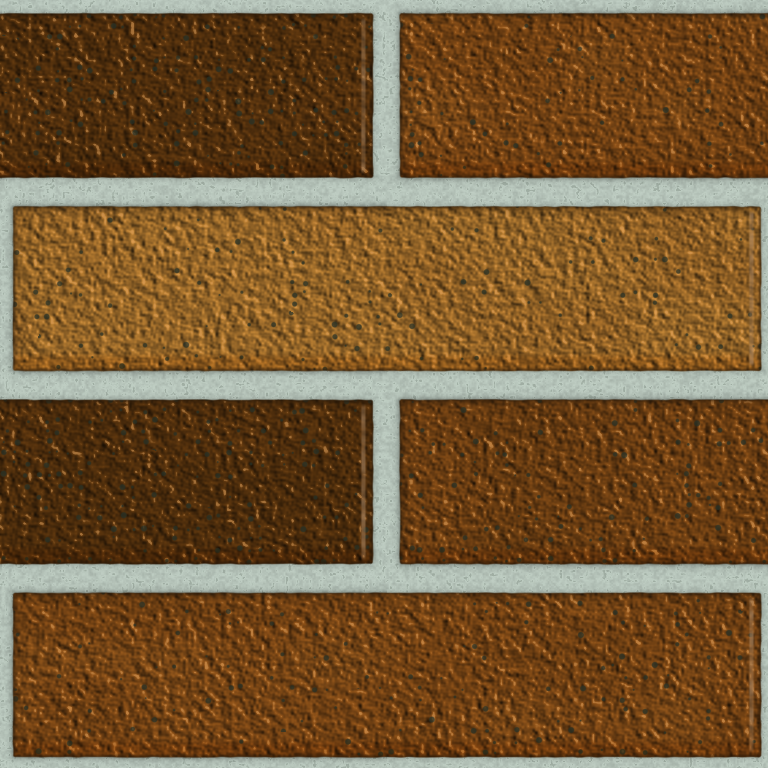
Give the GLSL for this texture, as a three.js fragment shader.

```glsl
// Draws glazed brown bricks in running bond with pale grainy mortar.
varying vec2 vUv;

// Layout, in canvas units; rows count from the top
const float ROW_PITCH = 0.2515;
const float ROW_SHIFT = 0.0013;
const float HALF_HEIGHT = 0.107;
const vec2 HALF_WIDTH = vec2(0.4825, 0.487);   // even rows, odd rows
const vec2 BRICK_CENTRE = vec2(0.0032, 0.504); // even rows, odd rows
const float CORNER = 0.003;
const float SOFT = 0.0013;

// Glaze tone of each row, left and right of the middle: 0 dark, 1 light
const vec4 TONE_LEFT = vec4(0.05, 1.0, 0.0, 0.48);
const vec4 TONE_RIGHT = vec4(0.52, 0.96, 0.38, 0.48);
const vec3 GLAZE_DARK = vec3(0.295, 0.172, 0.045);
const vec3 GLAZE_MID = vec3(0.440, 0.252, 0.075);
const vec3 GLAZE_LIGHT = vec3(0.570, 0.390, 0.155);
const vec3 GLINT = vec3(0.80, 0.58, 0.34);
const vec3 SPECK = vec3(0.15, 0.19, 0.15);
const vec3 RIM_LIGHT = vec3(0.64, 0.50, 0.36);
const vec3 RIM_DARK = vec3(0.15, 0.09, 0.03);
const vec3 MORTAR = vec3(0.715, 0.770, 0.730);
const vec3 MORTAR_GRIT = vec3(0.50, 0.55, 0.51);

// Surface
const float GRAIN_SCALE = 135.0;
const float GRAIN_DEPTH = 1.15;
const float GRIT_SCALE = 230.0;
const float SPECK_CELLS = 72.0;
const float RIM_INSET = 0.0125;

float hash(vec2 p) {
  vec3 q = fract(vec3(p.xyx) * 0.1031);
  q += dot(q, q.yzx + 33.33);
  return fract((q.x + q.y) * q.z);
}

float noise(vec2 p) {
  vec2 cell = floor(p);
  vec2 f = fract(p);
  f = f * f * (3.0 - 2.0 * f);
  float low = mix(hash(cell), hash(cell + vec2(1.0, 0.0)), f.x);
  float high = mix(hash(cell + vec2(0.0, 1.0)), hash(cell + 1.0), f.x);
  return mix(low, high, f.y);
}

float bumps(vec2 p) {
  return 0.65 * noise(p) + 0.35 * noise(p * 2.1 + 17.0);
}

// Scattered round specks, one candidate per cell
float specks(vec2 p, float density) {
  vec2 cell = floor(p);
  vec2 centre = 0.3 + 0.4 * vec2(hash(cell + 5.0), hash(cell + 41.0));
  float radius = mix(0.08, 0.28, hash(cell + 83.0));
  float shape = 1.0 - smoothstep(radius - 0.08, radius + 0.08, distance(fract(p), centre));
  return shape * step(hash(cell + 127.0), density);
}

vec3 glaze(vec2 uv, float tone) {
  float blotch = noise(uv * vec2(9.0, 14.0));
  tone = clamp(tone + 0.16 * (blotch - 0.5), 0.0, 1.0);
  vec3 color = mix(GLAZE_DARK, GLAZE_MID, min(tone * 2.0, 1.0));
  color = mix(color, GLAZE_LIGHT, max(tone * 2.0 - 1.0, 0.0));

  // Pebbled relief lit from one side
  vec2 p = uv * GRAIN_SCALE;
  float relief = bumps(p) - bumps(p + vec2(0.45, 0.3));
  color *= 1.0 + GRAIN_DEPTH * relief;
  color = mix(color, GLINT, 0.55 * smoothstep(0.21, 0.42, relief));

  float density = mix(0.30, 0.10, min(tone * 2.0, 1.0)) * (0.4 + 1.2 * blotch);
  return mix(color, SPECK, 0.75 * specks(uv * SPECK_CELLS, density));
}

vec3 mortar(vec2 uv, float gap, vec2 q) {
  float grit = bumps(uv * GRIT_SCALE);
  vec3 color = MORTAR * (0.9 + 0.22 * grit);
  color = mix(color, MORTAR_GRIT, 0.55 * smoothstep(0.66, 0.85, grit));
  // Shade beside the brick, deeper on its left
  float shade = exp(-max(gap, 0.0) / 0.0035);
  return color * (1.0 - shade * (q.x < 0.0 ? 0.30 : 0.16));
}

void main() {
  // Row and position within the brick
  float down = (1.0 - vUv.y + ROW_SHIFT) / ROW_PITCH;
  float row = floor(down);
  float odd = mod(row, 2.0);
  vec2 halfSize = vec2(mix(HALF_WIDTH.x, HALF_WIDTH.y, odd), HALF_HEIGHT);
  float centre = mix(BRICK_CENTRE.x, BRICK_CENTRE.y, odd);
  vec2 q = vec2(fract(vUv.x - centre + 0.5) - 0.5, (0.5 - fract(down)) * ROW_PITCH);
  vec2 d = abs(q) - halfSize + CORNER;
  float dist = length(max(d, 0.0)) + min(max(d.x, d.y), 0.0) - CORNER;
  dist += 0.0012 * (noise(vUv * 90.0) - 0.5);

  // Tone: even rows change at the joint, odd rows fade across
  vec4 pick = vec4(equal(vec4(row), vec4(0.0, 1.0, 2.0, 3.0)));
  float side = mix(step(0.5, vUv.x), vUv.x, odd);
  vec3 brick = glaze(vUv, mix(dot(TONE_LEFT, pick), dot(TONE_RIGHT, pick), side));

  // Rims: warm lower band, dark outline, broken highlight on the right
  vec2 inset = halfSize - q;
  float lower = 1.0 - smoothstep(0.012, 0.026, halfSize.y + q.y);
  brick *= mix(vec3(1.0), vec3(0.95, 0.88, 0.72), lower);
  float upper = exp(-max(min(inset.y, halfSize.x + q.x), 0.0) / 0.004);
  float outline = 1.0 - smoothstep(0.0, 0.006, -dist);
  brick = mix(brick, RIM_DARK, max(0.7 * upper, 0.6 * outline));
  float strip = 1.0 - smoothstep(0.001, 0.0045, abs(inset.x - RIM_INSET));
  strip *= smoothstep(0.004, 0.012, min(inset.y, halfSize.y + q.y));
  brick = mix(brick, RIM_LIGHT, strip * (0.25 + 0.5 * noise(vUv * vec2(60.0, 110.0))));

  float cover = 1.0 - smoothstep(-SOFT, SOFT, dist);
  gl_FragColor = vec4(mix(mortar(vUv, dist, q), brick, cover), 1.0);
}
```
